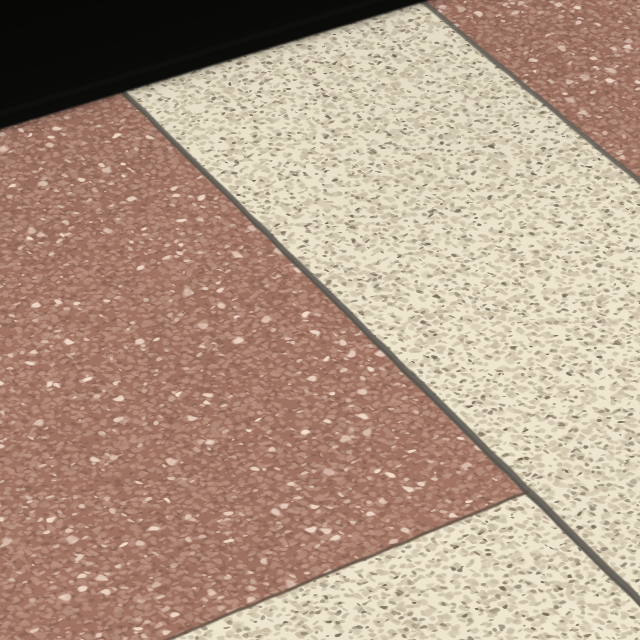
A Shadertoy shader for this texture:

```glsl
// Speckled terrazzo floor: rose slabs, a cream diagonal band, grey joints and a black kickplate.
#define ROSE       vec3(0.625, 0.450, 0.385)
#define ROSE_PALE  vec3(0.745, 0.590, 0.520)
#define ROSE_CHIP  vec3(0.930, 0.845, 0.785)
#define CREAM      vec3(0.935, 0.900, 0.810)
#define CREAM_DIM  vec3(0.775, 0.725, 0.625)
#define CREAM_CHIP vec3(0.455, 0.405, 0.335)
#define JOINT      vec3(0.385, 0.370, 0.340)
#define PLATE      vec3(0.035, 0.035, 0.030)
#define CHIP_SOFT  0.38
#define CHIP_WARP  0.0016

vec3 hash3(vec2 cell) {
    vec3 h = fract(cell.xyx * vec3(0.1031, 0.1030, 0.0973));
    h += dot(h, h.yxz + 33.33);
    return fract((h.xxy + h.yzz) * h.zyx);
}

// Signed distance to the line a-b, positive on the left of its direction.
float lineSide(vec2 p, vec2 a, vec2 b) {
    vec2 along = normalize(b - a), rel = p - a;
    return along.x * rel.y - along.y * rel.x;
}

// Scattered oval stones, one candidate per cell; returns coverage.
float chips(vec2 p, float freq, float density, float size, float seed) {
    p *= freq;
    vec2 home = floor(p);
    float cover = 0.0;
    for (int j = -1; j <= 1; j++)
    for (int i = -1; i <= 1; i++) {
        vec2 cell = home + vec2(i, j);
        vec3 place = hash3(cell + seed);
        vec3 form = hash3(cell + seed + 57.0);
        vec2 d = p - cell - 0.1 - 0.8 * place.xy;
        float turn = (form.x - 0.5) * 1.8;
        d = mat2(cos(turn), sin(turn), -sin(turn), cos(turn)) * d;
        d.y *= mix(1.0, 1.7, form.y);
        float radius = size * mix(0.55, 1.1, form.z);
        float stone = 1.0 - smoothstep(radius * (1.0 - CHIP_SOFT), radius * (1.0 + CHIP_SOFT), length(d));
        cover = max(cover, stone * step(place.z, density) * mix(0.6, 1.0, form.y));
    }
    return cover;
}

// Slow layered sines for uneven polish.
float polish(vec2 p) {
    return sin(p.x * 9.0 + 2.0 * sin(p.y * 6.0)) * 0.5 + sin(p.y * 17.0 - p.x * 12.0) * 0.3;
}

vec3 roseSlab(vec2 floorPos, vec2 p) {
    vec3 col = ROSE * (1.0 + 0.015 * polish(p));
    col = mix(col, ROSE * 0.84, 0.8 * chips(floorPos, 72.0, 0.7, 0.40, 11.0));
    col = mix(col, ROSE_PALE, 0.95 * chips(floorPos, 64.0, 0.85, 0.46, 23.0));
    col = mix(col, ROSE_PALE, 0.7 * chips(floorPos, 90.0, 0.5, 0.42, 31.0));
    col = mix(col, ROSE_CHIP, 0.75 * chips(floorPos, 50.0, 0.24, 0.27, 37.0));
    return mix(col, ROSE_CHIP * 1.03, chips(floorPos, 30.0, 0.22, 0.27, 41.0));
}

vec3 creamSlab(vec2 floorPos, vec2 p) {
    vec3 col = CREAM * (1.0 + 0.01 * polish(p));
    col = mix(col, CREAM_DIM, 0.75 * chips(floorPos, 44.0, 0.7, 0.42, 47.0));
    col = mix(col, CREAM_DIM, 0.95 * chips(floorPos, 66.0, 0.85, 0.43, 53.0));
    col = mix(col, CREAM_CHIP, 0.65 * chips(floorPos, 58.0, 0.5, 0.30, 67.0));
    return mix(col, CREAM_CHIP * 0.9, 0.85 * chips(floorPos, 46.0, 0.2, 0.25, 79.0));
}

float stroke(float d, float halfWidth, float soft) {
    return 1.0 - smoothstep(halfWidth - soft, halfWidth + soft, abs(d));
}

void mainImage(out vec4 fragColor, in vec2 fragCoord) {
    vec2 p = fragCoord / iResolution.xy;
    float soft = max(0.0022, 0.8 / iResolution.y);

    // Foreshortened floor: stones shrink and flatten toward the top.
    vec2 floorPos = vec2((p.x - 0.5) * (1.0 + 0.3 * p.y), p.y * (1.40 + 0.3 * p.y)) + 2.0;
    floorPos += CHIP_WARP * sin(floorPos.yx * vec2(290.0, 230.0) + 3.0 * sin(floorPos * 61.0));

    // Layout
    float bandLow  = lineSide(p, vec2(0.206, 0.844), vec2(1.0, 0.060));
    float bandHigh = lineSide(p, vec2(0.661, 0.997), vec2(1.0, 0.716));
    float crossing = lineSide(p, vec2(0.260, 0.000), vec2(0.820, 0.230));
    float plate    = lineSide(p, vec2(0.000, 0.798), vec2(0.661, 0.997));
    float creamArea = max(min(bandLow, -bandHigh), min(-bandLow, -crossing));

    // Slabs
    vec3 col = mix(roseSlab(floorPos, p), creamSlab(floorPos, p), smoothstep(-soft, soft, creamArea));
    col *= 1.0 - 0.04 * smoothstep(0.45, 1.0, p.y);

    // Joints, wider toward the viewer and slightly uneven
    float nearness = smoothstep(0.1, 0.9, p.x);
    float wobble = 0.0006 * sin(p.x * 70.0 + 2.0 * sin(p.x * 31.0));
    col = mix(col, JOINT, 0.92 * stroke(bandLow + wobble, mix(0.0035, 0.0062, nearness), soft));
    col = mix(col, JOINT * 0.78, 0.5 * stroke(bandLow + wobble + 0.003, 0.0018, soft));
    col = mix(col, JOINT, 0.88 * stroke(bandHigh + wobble, 0.0038, soft));
    float leftOfBand = 1.0 - smoothstep(-soft, soft, bandLow);
    col = mix(col, JOINT * vec3(0.95, 0.82, 0.75), 0.85 * leftOfBand * stroke(crossing + wobble, 0.0024, soft));

    // Kickplate with a contact shadow and a faint ridge
    col *= 1.0 - 0.35 * exp(-max(-plate, 0.0) / 0.006);
    vec3 metal = PLATE * (0.75 + 0.5 * exp(-max(plate, 0.0) * 12.0));
    metal += 0.018 * stroke(plate - 0.024, 0.004, 0.004);
    col = mix(col, metal, smoothstep(-0.003, 0.003, plate));

    fragColor = vec4(clamp(col, 0.0, 1.0), 1.0);
}
```
